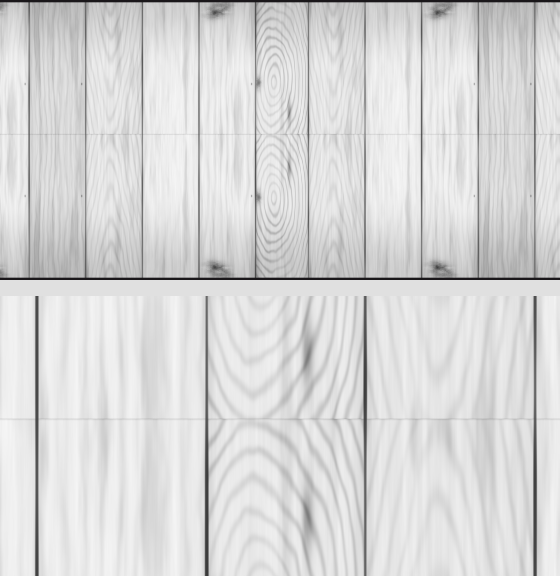
Top, the full canvas; bottom, a detail of the centre.
This texture is drawn by a Shadertoy shader. Its source:

```glsl
// Pale grey wooden planks, mirrored above and below a faint joint, with black bars at top and bottom.

#define PITCH 0.2022      // plank width, in canvas heights
#define FIRST_SEAM 0.104  // position of the first full plank
#define TRIM 0.0135       // how much narrower the ringed plank is
#define RINGED 4.0        // index of the ringed plank
#define JOINT 0.52        // height of the mirror joint
#define MIRROR_SHIFT 0.04 // grain offset of the lower half
#define BAR 0.0085        // thickness of the black bars
#define BASE_TONE 0.945
#define SEAM_HALF 0.0013
#define BAR_COLOR vec3(0.10, 0.09, 0.10)

const float TAU = 6.28318;

// Per kind: straight, arched, smooth, knotted, ringed
const float GRAIN[5] = float[5](0.055, 0.065, 0.025, 0.04, 0.13);
const float STAIN[5] = float[5](0.065, 0.025, 0.0, 0.0, 0.02);

float hash(vec2 p) {
    p = fract(p * vec2(0.1031, 0.1137));
    p += dot(p, p.yx + 33.33);
    return fract((p.x + p.y) * p.x * 7.31);
}

float noise(vec2 p) {
    vec2 i = floor(p), f = fract(p);
    f = f * f * (3.0 - 2.0 * f);
    return mix(mix(hash(i), hash(i + vec2(1, 0)), f.x),
               mix(hash(i + vec2(0, 1)), hash(i + vec2(1, 1)), f.x), f.y);
}

float fbm(vec2 p) {
    float sum = 0.0, amp = 0.5;
    for (int i = 0; i < 4; i++) {
        sum += amp * noise(p);
        p = p * 2.03 + 17.1;
        amp *= 0.5;
    }
    return sum;
}

float blob(vec2 d, vec2 size) {
    d /= size;
    return exp(-dot(d, d));
}

// Growth ring phase; q is the position inside the plank
float ringPhase(int kind, vec2 q, float warp) {
    if (kind == 0) return 52.0 * q.x + 2.5 * warp;
    if (kind == 1) {
        float c = q.x - 0.09;
        return 58.0 * sqrt(c * c + 0.0003) - 10.0 * q.y + 1.6 * warp;
    }
    if (kind == 2) return 26.0 * q.x + 2.5 * warp;
    if (kind == 3) {
        vec2 d = q - vec2(0.066, 0.43);
        return 42.0 * d.x * (1.0 - 0.7 * blob(d, vec2(0.08, 0.13))) + 1.8 * warp;
    }
    return 72.0 * length((q - vec2(0.064, 0.19)) * vec2(1.0, 0.4)) + 2.2 * warp;
}

float woodTone(int kind, vec2 q) {
    vec2 s = q + float(kind) * vec2(3.7, 5.3);
    float warp = fbm(s * vec2(14.0, 5.0));
    float ring = 0.5 + 0.5 * sin(TAU * ringPhase(kind, q, warp));
    float fade = 0.35 + 0.9 * noise(s * vec2(25.0, 6.0));
    float tone = BASE_TONE - STAIN[kind] - GRAIN[kind] * pow(ring, 3.0) * fade;

    // Fine fibres and soft long stains
    tone -= 0.09 * (fbm(s * vec2(170.0, 7.0)) - 0.35);
    tone -= 0.10 * smoothstep(0.5, 0.8, fbm(s * vec2(38.0, 4.0)));

    // Knots and nail specks
    if (kind == 3) {
        vec2 d = q - vec2(0.066, 0.435);
        d.y -= 0.25 * d.x;
        float rough = fbm(s * vec2(45.0, 80.0));
        tone -= 0.55 * rough * blob(d, vec2(0.035, 0.02));
        tone -= 0.35 * rough * blob(d - vec2(0.01, 0.025), vec2(0.05, 0.03));
    }
    if (kind == 4) {
        float rough = fbm(s * vec2(60.0, 60.0));
        tone -= 0.65 * rough * blob(q - vec2(0.008, 0.185), vec2(0.013, 0.022));
        tone -= 0.20 * blob(q - vec2(0.12, 0.075), vec2(0.007, 0.035));
    }
    if (kind == 0 || kind == 3)
        tone -= 0.3 * blob(q - vec2(0.188, 0.18), vec2(0.0025, 0.004));
    return tone;
}

void mainImage(out vec4 fragColor, in vec2 fragCoord) {
    float px = 1.0 / iResolution.y;
    vec2 p = fragCoord * px;

    // Plank index and position inside it
    float ringedEnd = FIRST_SEAM + (RINGED + 1.0) * PITCH - TRIM;
    float x = p.x - FIRST_SEAM + TRIM * step(ringedEnd, p.x);
    float id = floor(x / PITCH);
    bool ringed = id == RINGED;
    int kind = ringed ? 4 : int(mod(id, 4.0));
    float width = PITCH - (ringed ? TRIM : 0.0);
    float rise = p.y - JOINT;
    vec2 q = vec2(x - id * PITCH, rise > 0.0 ? rise : -rise - MIRROR_SHIFT);
    float tone = woodTone(kind, q);

    // Darkening toward the ends and the plank sides
    float side = min(q.x, width - q.x);
    tone -= 0.13 * smoothstep(0.22, 0.52, abs(rise));
    tone -= 0.07 * exp(-side * 130.0);

    // Faint joint, then worn dark seams
    tone -= 0.07 * (1.0 - smoothstep(0.0, 0.001 + px, abs(rise)));
    float seam = id + step(0.5 * width, q.x);
    float wear = noise(vec2(seam * 7.0, p.y * 9.0));
    float halfWidth = SEAM_HALF + 0.0009 * wear;
    float gap = 1.0 - smoothstep(halfWidth - px, halfWidth + px, side);
    tone = mix(tone, 0.36 - 0.2 * wear, 0.9 * gap);

    // Black bars
    float bar = 1.0 - smoothstep(BAR - 0.5 * px, BAR + 0.5 * px, min(p.y, 1.0 - p.y));
    fragColor = vec4(mix(vec3(clamp(tone, 0.0, 1.0)), BAR_COLOR, bar), 1.0);
}
```
